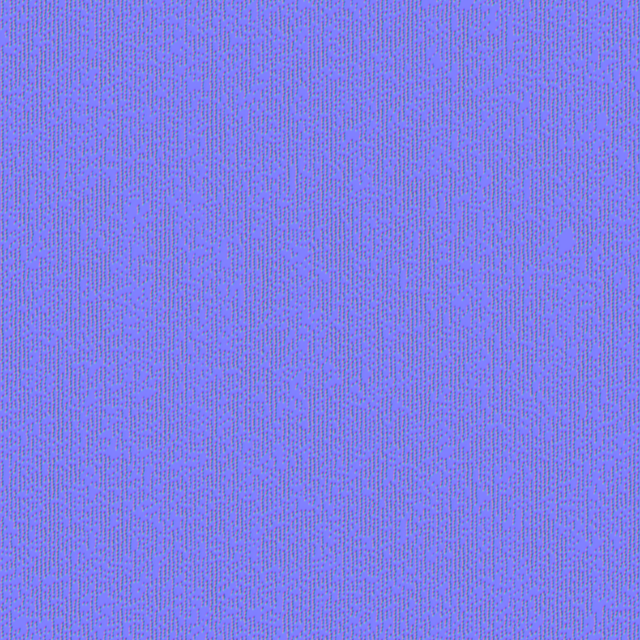
A three.js fragment shader for this texture map:

```glsl
varying vec2 vUv;

const vec2 CELLS = vec2(150.0, 200.0);          // columns and rows of pits
const vec2 PIT_RADII = vec2(0.00210, 0.00072);  // along and across each pit
const float PIT_ANGLE = 1.16;                   // lean from the horizontal
const float STEEPNESS = 7.0;
const vec2 JITTER = vec2(0.24, 0.40);
const float MISSING = 0.27;                     // share of empty cells
const float DENSITY_SWING = 0.24;
const float DEPTH_SWING = 0.22;
const float COLUMN_STAGGER = 0.24;
const float FOOTPRINT = 1.4 / 512.0;            // width of the smoothing filter
const int TAPS = 5;

float hash(vec2 p) {
  vec3 q = fract(vec3(p.xyx) * 0.1031);
  q += dot(q, q.yzx + 33.33);
  return fract((q.x + q.y) * q.z);
}

// Uneven wear: long streaks along each column over broad waves
float columnWear(vec2 uv, float column) {
  float phase = 6.2832 * hash(vec2(column, 29.0));
  float level = 2.0 * hash(vec2(column, 71.0)) - 1.0;
  return 0.5 * level
       + 0.5 * sin(uv.y * 43.0 + phase + 2.0 * sin(uv.y * 19.0 + phase * 3.0))
       + 0.25 * sin(uv.x * 47.0 + 2.0 * sin(uv.y * 9.0));
}

// Slope of the surface: leaning dents in staggered columns
vec2 surfaceSlope(vec2 uv) {
  vec2 grid = uv * CELLS;
  float c = cos(PIT_ANGLE);
  float s = sin(PIT_ANGLE);
  vec2 slope = vec2(0.0);
  for (int i = -1; i <= 1; i++) {
    float column = floor(grid.x) + float(i);
    float shift = column * COLUMN_STAGGER + 0.5 * hash(vec2(column, 7.0));
    float firstRow = floor(grid.y + shift);
    for (int j = -1; j <= 1; j++) {
      vec2 cell = vec2(column, firstRow + float(j));
      vec2 offset = vec2(hash(cell + 11.0), hash(cell + 53.0)) - 0.5;
      vec2 center = (cell + 0.5 + offset * JITTER - vec2(0.0, shift)) / CELLS;
      float wear = columnWear(center, column);
      float present = step(MISSING + DENSITY_SWING * wear, hash(cell + 97.0));
      float depth = present * (mix(0.5, 1.2, hash(cell + 131.0)) - DEPTH_SWING * wear);

      // Gradient of a Gaussian dent in its own axes, turned back to the canvas
      vec2 q = uv - center;
      vec2 d = vec2(c * q.x + s * q.y, c * q.y - s * q.x) / PIT_RADII;
      vec2 g = 2.0 * d * exp(-dot(d, d)) * PIT_RADII.y / PIT_RADII;
      slope += depth * vec2(c * g.x - s * g.y, s * g.x + c * g.y);
    }
  }
  return slope * STEEPNESS;
}

void main() {
  // Average the normals over a small square for smooth edges
  vec3 normalSum = vec3(0.0);
  for (int x = 0; x < TAPS; x++) {
    for (int y = 0; y < TAPS; y++) {
      vec2 tap = (vec2(float(x), float(y)) + 0.5) / float(TAPS) - 0.5;
      normalSum += normalize(vec3(-surfaceSlope(vUv + tap * FOOTPRINT), 1.0));
    }
  }
  vec3 surfaceNormal = normalSum / float(TAPS * TAPS);
  gl_FragColor = vec4(surfaceNormal * 0.5 + 0.5, 1.0);
}
```
